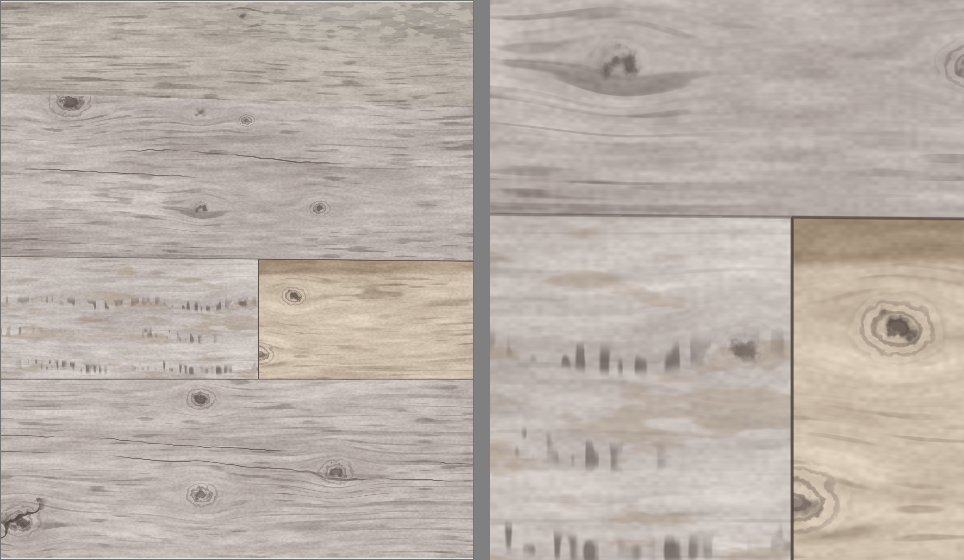
Left, the full canvas; right, a detail of the centre.
A WebGL 2 fragment shader for this texture:

```glsl
#version 300 es
precision highp float;
// Weathered plank floor: four rows of pale boards, one row split into white and tan.
// Stretched noise makes the grain, and knots bend its height coordinate around them.
// Cracks, saw marks, flaking paint and dark seams are laid over the grain.
uniform vec2 u_resolution;
out vec4 fragColor;

#define SEAM_TOP 0.168
#define SEAM_MID 0.458
#define SEAM_LOW 0.677
#define SEAM_TILT 0.010
#define BUTT_X 0.462
#define GRAIN 0.17
#define STREAK 0.11
#define BLOTCH 0.13
#define RING_LINES 0.12
#define DASHES 0.13
#define KNOT_COUNT 13
#define SEAM_WIDTH 0.0010

const vec3 BARK = vec3(0.29, 0.25, 0.23);
const vec3 UMBER = vec3(0.62, 0.54, 0.45);
const vec3 CREAM = vec3(0.80, 0.77, 0.72);

float hash(vec2 p) {
  vec3 h = fract(p.xyx * vec3(0.1031, 0.1030, 0.0973));
  h += dot(h, h.yzx + 33.33);
  return fract((h.x + h.y) * h.z);
}

float noise(vec2 p) {
  vec2 i = floor(p), f = fract(p);
  f = f * f * (3.0 - 2.0 * f);
  return mix(mix(hash(i), hash(i + vec2(1, 0)), f.x),
             mix(hash(i + vec2(0, 1)), hash(i + 1.0), f.x), f.y);
}

float fbm(vec2 p) {
  float sum = 0.0, amp = 0.533;
  for (int i = 0; i < 4; i++) {
    sum += amp * noise(p);
    p = p * 2.03 + 17.7;
    amp *= 0.5;
  }
  return sum;
}

float stroke(float d, float w) { return 1.0 - smoothstep(w * 0.4, w * 1.4, abs(d)); }

// Boards: 0 top, 1 second, 2 white, 3 tan, 4 bottom; y runs downward
float boardId(vec2 p) {
  if (p.y < SEAM_TOP + 0.025 * p.x) return 0.0;
  if (p.y < SEAM_MID + SEAM_TILT * p.x) return 1.0;
  if (p.y > SEAM_LOW) return 4.0;
  return p.x < BUTT_X ? 2.0 : 3.0;
}

vec3 boardColor(float id) {
  if (id < 0.5) return vec3(0.715, 0.682, 0.648);
  if (id < 1.5) return vec3(0.742, 0.703, 0.684);
  if (id < 2.5) return vec3(0.795, 0.762, 0.742);
  if (id < 3.5) return vec3(0.800, 0.738, 0.665);
  return vec3(0.740, 0.700, 0.684);
}

// Three wandering columns of knots; xy is the centre, z the radius
vec3 knotAt(int n) {
  float i = float(n);
  if (n < 6) return vec3(0.384 + 0.05 * cos(2.1 * i), 0.029 + 0.171 * i, 0.010 + 0.0016 * i);
  i -= 6.0;
  if (n < 11) return vec3(0.52 + 0.08 * cos(2.4 * i + 3.0),
    0.215 + 0.157 * i - 0.055 * max(0.0, sin(1.57 * (i - 2.0))), 0.009 + 0.0025 * i);
  i -= 5.0;
  return vec3(0.124 - 0.09 * i, 0.18 + 0.75 * i, 0.024);
}

void main() {
  vec2 p = gl_FragCoord.xy / u_resolution.y;
  p.y = 1.0 - p.y;
  float width = u_resolution.x / u_resolution.y;
  float id = boardId(p);
  vec2 seed = vec2(id * 13.7, id * 29.3);

  // Knots: bend the grain, then collect rings and ragged dark cores
  float v = p.y + 0.022 * (noise(p * vec2(3.0, 7.0) + seed) - 0.5);
  float core = 0.0, rings = 0.0;
  for (int n = 0; n < KNOT_COUNT; n++) {
    vec3 k = knotAt(n);
    if (boardId(k.xy) != id) continue;
    vec2 q = (p - k.xy) * vec2(0.72, 1.0);
    float d = length(q) / k.z;
    float rough = fbm(p * 120.0 + float(n) * 7.0);
    v -= 0.8 * q.y * exp(-0.2 * d * d);
    core = max(core, (1.0 - smoothstep(0.2, 0.9, d + 1.5 * (rough - 0.42))) * (0.6 + 0.4 * hash(vec2(n, 3))));
    float ringed = n < 4 ? 0.15 : 0.9;
    rings = max(rings, ringed * smoothstep(0.0, 0.9, sin(d * 15.0 + rough * 7.0)) * (1.0 - smoothstep(0.7, 1.8, d)));
  }

  // Grain: fine fibres, streaks, broad stains, thin growth lines and short dashes
  float fibre = fbm(vec2(p.x * 20.0, v * 140.0) + seed);
  float streak = fbm(vec2(p.x * 2.2, v * 32.0) + seed);
  float blotch = fbm(p * vec2(5.0, 11.0) + seed);
  float speck = noise(p * vec2(260.0, 380.0));
  float tone = GRAIN * (fibre - 0.5) + STREAK * (streak - 0.5) + BLOTCH * (blotch - 0.5) + 0.055 * (speck - 0.5);
  float growth = stroke(noise(vec2(p.x * 1.6, v * 80.0) + seed) - 0.5, 0.06);
  float worn = smoothstep(0.3, 0.7, noise(vec2(p.x * 4.0, v * 15.0) + seed + 5.0));
  float dash = smoothstep(0.62, 0.85, noise(vec2(p.x * 24.0, v * 250.0) + seed));
  dash *= smoothstep(0.3, 0.65, fbm(vec2(p.x * 7.0, v * 24.0) + seed + 9.0));
  float calm = id == 2.0 ? 0.35 : 1.0;
  vec3 col = boardColor(id) + tone * vec3(1.0, 1.03, 1.05);
  col -= calm * (RING_LINES * growth * worn * smoothstep(0.25, 0.65, fibre) + DASHES * dash);

  // Flaking pale paint on the top board
  float flake = smoothstep(0.48, 0.60, fbm(p * vec2(42.0, 125.0)));
  if (id == 0.0) {
    float upper = 1.0 - smoothstep(0.04, 0.11, p.y);
    col = mix(col, vec3(0.62, 0.61, 0.59), 0.45 * smoothstep(0.35, 0.6, p.x) * upper);
    col = mix(col, CREAM, (0.25 + 0.35 * upper) * flake * smoothstep(0.1, 0.6, p.x));
  }

  // Saw ticks and brown smears on the white board
  if (id == 2.0) {
    float band = abs(fract((p.y - 0.52) / 0.058 + 0.3 * noise(p * vec2(11.0, 2.0))) - 0.5);
    float tick = smoothstep(0.52, 0.8, noise(p * vec2(210.0, 55.0) + seed));
    float row = (1.0 - smoothstep(0.05, 0.2, band)) * smoothstep(0.52, 0.55, p.y);
    col = mix(col, BARK, 0.55 * tick * row * smoothstep(0.2, 0.6, noise(p * vec2(14.0, 20.0))));
    col = mix(col, UMBER, 0.35 * smoothstep(0.58, 0.72, fbm(vec2(p.x * 18.0, p.y * 70.0))));
  }

  // Brown heartwood along the upper edge of the tan board
  float mid = p.y - SEAM_MID - SEAM_TILT * p.x;
  float heart = 1.0 - smoothstep(0.018, 0.032, mid + 0.012 * (streak - 0.5));
  if (id == 3.0) col = mix(col, UMBER + tone, 0.7 * heart);

  // Long drying cracks, two in each large grey board
  for (int i = 0; i < 4; i++) {
    float y = 0.265 + 0.033 * float(i % 2) + 0.508 * float(i / 2) + 0.055 * p.x;
    float bend = 0.014 * (noise(vec2(p.x * 6.0, float(i) * 9.0)) - 0.5) + 0.003 * (noise(p * 60.0) - 0.5);
    float gap = smoothstep(0.25, 0.6, noise(vec2(p.x * 7.0 + 3.0, float(i) * 5.0)));
    col = mix(col, BARK, 0.65 * gap * stroke(v - y - bend, 0.0010) * smoothstep(0.1, 0.5, fibre));
  }

  // Split in the lower left corner
  float ragged = fbm(p * 45.0);
  float split = p.y - 0.955 + 0.75 * p.x + 0.035 * (ragged - 0.5);
  col = mix(col, BARK, 0.8 * stroke(split, 0.007 * ragged) * (1.0 - smoothstep(0.06, 0.09, p.x)));

  col = mix(col, BARK * 1.3, 0.42 * rings);
  col = mix(col, BARK, 0.75 * core);

  // Seams between boards
  float butt = stroke(p.x - BUTT_X, SEAM_WIDTH) * step(0.0, mid) * step(p.y, SEAM_LOW);
  float seam = max(butt, stroke(mid, SEAM_WIDTH) * mix(0.5, 0.85, step(BUTT_X, p.x)));
  seam = max(seam, 0.7 * stroke(p.y - SEAM_LOW, SEAM_WIDTH));
  col = mix(col, BARK, 0.85 * seam);

  // Thin grey frame with a light line at top and bottom
  float edgeY = min(p.y, 1.0 - p.y);
  float edge = min(edgeY, min(p.x, width - p.x));
  col = mix(col, vec3(0.93), 0.8 * stroke(edgeY - 0.003, 0.0013));
  col = mix(col, vec3(0.45), 1.0 - smoothstep(0.0008, 0.002, edge));
  fragColor = vec4(clamp(col, 0.0, 1.0), 1.0);
}
```
